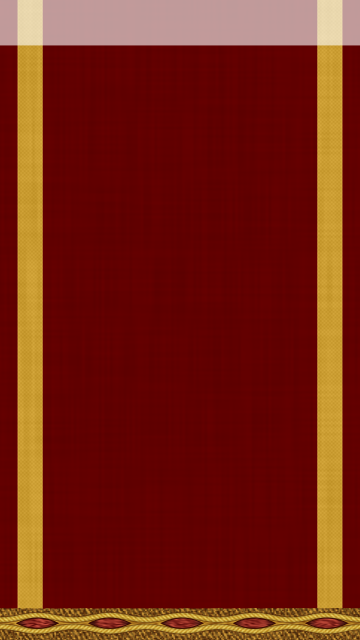
This background is drawn by a Shadertoy shader. Its source:

```glsl
float hash(vec2 p) {
    vec3 q = fract(p.xyx * vec3(0.1031, 0.1030, 0.0973));
    q += dot(q, q.yzx + 33.33);
    return fract((q.x + q.y) * q.z);
}

float noise(vec2 p) {
    vec2 cell = floor(p), f = fract(p);
    f = f * f * (3.0 - 2.0 * f);
    return mix(mix(hash(cell), hash(cell + vec2(1, 0)), f.x),
               mix(hash(cell + vec2(0, 1)), hash(cell + vec2(1, 1)), f.x), f.y);
}

// Antialiased coverage of a signed distance in canvas heights
float cover(float d) {
    return clamp(0.5 - d * iResolution.y, 0.0, 1.0);
}

// Long, uneven warp and weft threads
float weave(vec2 p) {
    float warp = noise(p * vec2(230.0, 9.0));
    float weft = noise(p * vec2(12.0, 230.0) + 70.0);
    return 0.6 * warp + 0.4 * weft - 0.5;
}

vec3 trim(vec2 p) {
    float x = (fract((p.x - 0.0586) / 0.113 + 0.5) - 0.5) * 0.113;
    float y = p.y - 0.0262;
    float grain = noise(p * 430.0);
    float bulge = 0.5 + 0.5 * cos(x / 0.113 * 6.28319);

    // Grainy metallic border
    vec3 color = mix(vec3(0.36, 0.18, 0.04), vec3(0.86, 0.64, 0.23), grain);
    color *= 0.82 + 0.18 * sin(p.x * 760.0 + p.y * 500.0);

    // Gold filling between the cords
    float rail = 0.0055 + 0.0070 * bulge;
    vec3 filling = mix(vec3(0.56, 0.34, 0.06), vec3(0.88, 0.70, 0.23), noise(p * vec2(160.0, 500.0)));
    color = mix(color, filling, cover(abs(y) - rail));

    // Twisted cords with dark creases
    float d = abs(abs(y) - rail);
    float twist = 0.5 + 0.5 * sin(p.x * 900.0 + abs(y) * 1000.0);
    vec3 cord = mix(vec3(0.76, 0.55, 0.10), vec3(0.96, 0.86, 0.42), 0.6 * twist + 0.4 * grain);
    color = mix(color, vec3(0.34, 0.17, 0.03), 0.65 * cover(d - 0.0052));
    color = mix(color, cord * (1.0 - 60.0 * d), cover(d - 0.0038));

    // Stitched red lozenges
    float halfHeight = 0.0088 * max(0.0, 1.0 - pow(abs(x) / 0.034, 2.0));
    float lens = abs(y) - halfHeight;
    float stitch = noise(vec2(p.x * 170.0 + y * 220.0, y * 520.0));
    vec3 red = mix(vec3(0.35, 0.04, 0.03), vec3(0.76, 0.30, 0.23), stitch);
    color = mix(color, vec3(0.22, 0.04, 0.01), cover(lens) * step(abs(x), 0.034));
    red *= 1.0 - 0.55 * smoothstep(0.014, 0.030, abs(x));
    return mix(color, red, cover(lens + 0.0016));
}

void mainImage(out vec4 fragColor, in vec2 fragCoord) {
    vec2 uv = fragCoord / iResolution.xy;
    vec2 p = uv * vec2(0.5625, 1.0);
    float thread = weave(p);

    // Red cloth
    vec3 color = vec3(0.38, 0.0, 0.0) + vec3(0.045, 0.004, 0.002) * thread;

    // Paired gold ribbons with pale selvages
    float ribbon = (abs(abs(uv.x - 0.5) - 0.4163) - 0.0349) * 0.5625;
    vec3 gold = vec3(0.79, 0.61, 0.19) + 0.07 * thread;
    gold += 0.025 * sin(p.x * 1100.0) * sin(p.y * 1100.0);
    gold += 0.06 * smoothstep(-0.003, 0.0, ribbon);
    color = mix(color, gold, cover(ribbon));

    // Translucent white header
    color = mix(color, vec3(1.0), 0.605 * cover(0.929 - uv.y));

    // Braided hem with a slightly ragged upper edge
    float hem = p.y - 0.0495 - 0.0012 * (noise(vec2(p.x * 260.0, 3.0)) - 0.5);
    color = mix(color, trim(p), cover(hem));
    fragColor = vec4(clamp(color, 0.0, 1.0), 1.0);
}
```
